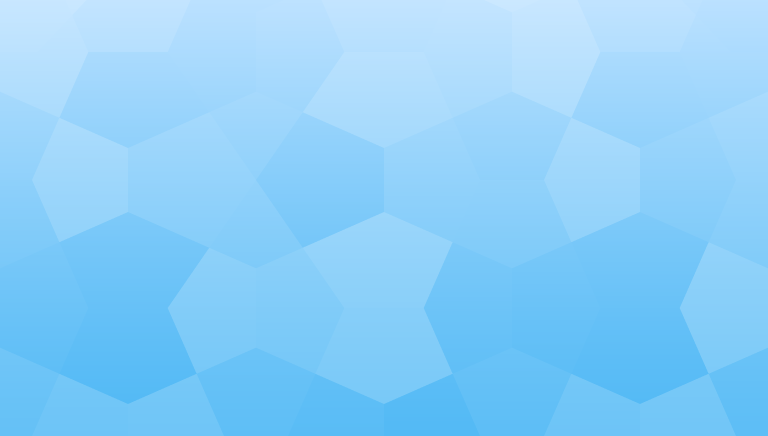
This background is drawn by a Shadertoy shader. Its source:

```glsl
const float COLUMNS = 6.0;      // lattice steps across the canvas
const int SAMPLES = 3;          // antialiasing samples per axis
const vec3 SKY_LOW = vec3(0.31, 0.722, 0.96);
const vec3 SKY_HIGH = vec3(0.73, 0.88, 1.0);
const float SKY_CURVE = 1.25;
const float MAX_VEIL = 0.27;    // strongest white overlay
const float WAVE_SHARE = 0.75;  // order against randomness of the facets
const vec4 EVEN_CRESTS = vec4(2, 4, 1, 0);  // brightest place in each row
const vec4 ODD_CRESTS = vec4(6, 6, 6, 8);

float hash(vec2 p) {
    vec3 q = fract(vec3(p.xyx) * vec3(0.1031, 0.1030, 0.0973));
    q += dot(q, q.yzx + 33.33);
    return fract((q.x + q.y) * q.z);
}

// Half length of the short edge centred on a lattice point
float halfEdge(vec2 point, vec2 cell) {
    float column = mod(point.x, COLUMNS);
    float len = mod(point.y, 2.0) < 0.5 ? 0.25 : 0.31;
    if (column == 2.0 && point.y == 2.0) return 0.0;                    // pinched
    if (column == 0.0 && point.y == 3.0 && cell.y == 3.0) return -len;  // folded
    return len;
}

// Each pentagon straddles one lattice side; its key is twice that side's midpoint
vec2 pentagonKey(vec2 p) {
    vec2 cell = floor(p);
    vec2 f = p - cell;
    float a = halfEdge(cell, cell);
    float b = halfEdge(cell + vec2(1, 0), cell);
    float c = halfEdge(cell + vec2(1, 1), cell);
    float d = halfEdge(cell + vec2(0, 1), cell);
    bool rising = mod(cell.x + cell.y, 2.0) > 0.5;

    // Two crossing lines split the lattice square into four sectors
    float lineY = rising ? mix(a, 1.0 - c, f.x) : mix(1.0 - d, b, f.x);
    float lineX = rising ? mix(1.0 - b, d, f.y) : mix(a, 1.0 - c, f.y);
    bool above = f.y > lineY;
    bool right = f.x > lineX;

    vec2 side;
    if (rising == (above != right)) side = vec2(right ? 2 : 0, 1);
    else side = vec2(1, above ? 2 : 0);
    return 2.0 * cell + side;
}

// Brightness rolls along each row of facets, disturbed by noise
float veil(vec2 key) {
    int row = clamp(int(key.y) / 2, 0, 3);
    float crest = mod(key.y, 2.0) < 0.5 ? EVEN_CRESTS[row] : ODD_CRESTS[row];
    float wave = 0.5 + 0.5 * cos(0.7854 * (key.x - crest));
    return MAX_VEIL * pow(mix(hash(key + 17.0), wave, WAVE_SHARE), 1.5);
}

void mainImage(out vec4 fragColor, in vec2 fragCoord) {
    // Average the facets over the pixel
    float white = 0.0;
    for (int j = 0; j < SAMPLES; j++) {
        for (int i = 0; i < SAMPLES; i++) {
            vec2 jitter = (vec2(i, j) + 0.5) / float(SAMPLES) - 0.5;
            white += veil(pentagonKey((fragCoord + jitter) / iResolution.x * COLUMNS));
        }
    }
    white /= float(SAMPLES * SAMPLES);

    // Vertical sky gradient under the translucent facets
    float height = fragCoord.y / iResolution.y;
    vec3 sky = mix(SKY_LOW, SKY_HIGH, pow(height, SKY_CURVE));
    fragColor = vec4(mix(sky, vec3(1.0), white), 1.0);
}
```
